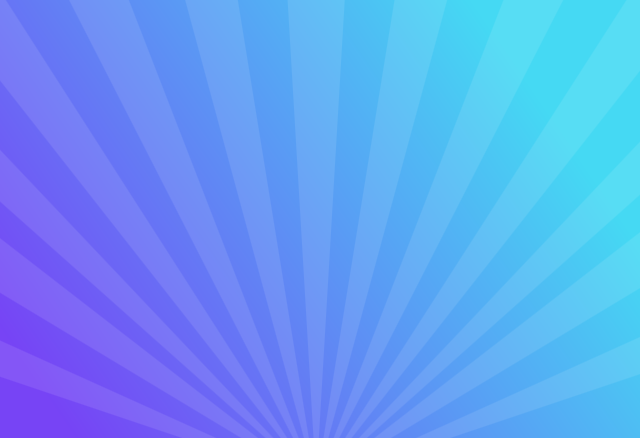
Reproduce this background procedurally as a Shadertoy shader.

```glsl
// Sunburst: pale rays fan out from a point just below the canvas,
// over a diagonal violet-to-cyan gradient. Rays are alternate bands of
// the mirrored polar angle, gently warped so their widths vary.

// Bell curve of height 1 around a centre
float bump(float x, float centre, float width) {
    float d = (x - centre) / width;
    return exp(-d * d);
}

// Ray coverage, 0 to 1, at a position relative to the source
float rays(vec2 p) {
    float angle = degrees(atan(abs(p.x), p.y));

    // Uneven spacing: wider gaps near the middle, narrower to the sides
    float warped = angle - 1.1 * bump(angle, 29.0, 16.0)
                         + 2.7 * bump(angle, 54.3, 5.0);
    float band = (warped - 3.3) / 5.675;

    // Triangle wave: positive inside a ray, zero on its edges
    float inside = abs(mod(band + 0.5, 2.0) - 1.0) - 0.5;
    float soft = max(fwidth(band), 0.0001);
    float coverage = clamp(inside / soft + 0.5, 0.0, 1.0);

    // No rays lie below the outermost pair
    return coverage * step(band, 12.5);
}

void mainImage(out vec4 fragColor, in vec2 fragCoord) {
    // Diagonal gradient from the lower left to the upper right corner
    float diagonal = dot(fragCoord, iResolution.xy)
                   / dot(iResolution.xy, iResolution.xy);
    vec3 violet = vec3(0.465, 0.265, 0.962);
    vec3 cyan = vec3(0.270, 0.850, 0.953);
    vec3 color = mix(violet, cyan, clamp((diagonal - 0.08) / 0.74, 0.0, 1.0));

    // Translucent white rays
    vec2 source = vec2(0.494, -0.103) * iResolution.xy;
    vec2 p = (fragCoord - source) / iResolution.y;
    color = mix(color, vec3(1.0), 0.1 * rays(p));

    fragColor = vec4(color, 1.0);
}
```
